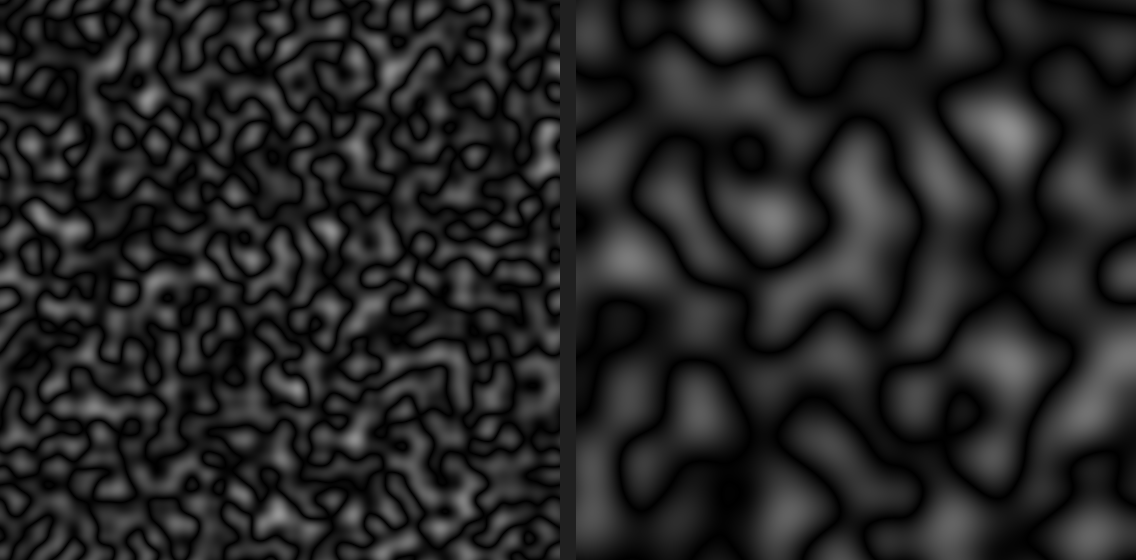
Left: the whole. Right: its middle third, enlarged.
A three.js fragment shader for this texture:

```glsl
// Tiling folded gradient noise: soft grey blobs parted by thin black winding creases.

#define CELLS 21.0      // whole lattice cells across the tile
#define GAIN 0.86       // brightness of the folded noise
#define LIFT 0.25       // random height at lattice points, hides the grid
#define SEED 7.3        // picks another arrangement
#define TINT vec3(1.0)  // neutral grey

varying vec2 vUv;

// Sine hash in -1..1
float hash(vec2 p, float channel) {
  float phase = dot(p, vec2(127.1, 311.7)) + (channel + SEED) * 74.7;
  return fract(sin(phase) * 43758.5453) * 2.0 - 1.0;
}

// Sloped plane of one lattice point, wrapped at the tile border
float cornerPlane(vec2 cell, vec2 corner, vec2 local) {
  vec2 id = mod(cell + corner, CELLS);
  vec2 slope = vec2(hash(id, 0.0), hash(id, 1.0));
  return dot(slope, local - corner) + LIFT * hash(id, 2.0);
}

// Signed gradient noise with quintic blending
float gradientNoise(vec2 p) {
  vec2 cell = floor(p);
  vec2 local = fract(p);
  vec2 blend = local * local * local * (local * (local * 6.0 - 15.0) + 10.0);
  float bottom = mix(cornerPlane(cell, vec2(0.0, 0.0), local),
                     cornerPlane(cell, vec2(1.0, 0.0), local), blend.x);
  float top = mix(cornerPlane(cell, vec2(0.0, 1.0), local),
                  cornerPlane(cell, vec2(1.0, 1.0), local), blend.x);
  return mix(bottom, top, blend.y);
}

void main() {
  // Folding at zero turns sign changes into dark creases
  float brightness = GAIN * abs(gradientNoise(vUv * CELLS));
  gl_FragColor = vec4(TINT * brightness, 1.0);
}
```
